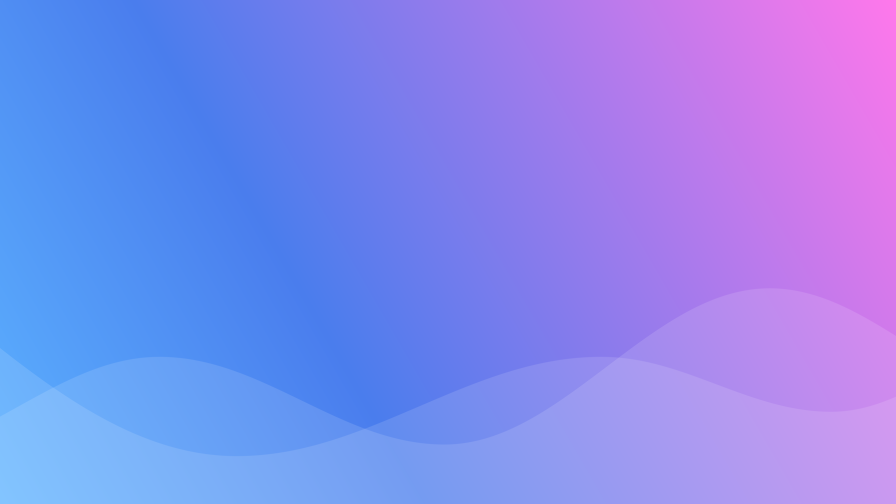
Give the GLSL for this background, as a Shadertoy shader.

```glsl
// Diagonal blue to pink gradient with two translucent white waves along the bottom.

const float PI = 3.14159;

// Half-cosine rise from 0 at x = a to 1 at x = b.
float ease(float x, float a, float b) {
    return 0.5 - 0.5 * cos(PI * clamp((x - a) / (b - a), 0.0, 1.0));
}

// Swell with its low point left of centre and a broad, soft crest.
float broadWave(float x) {
    return 0.708 - 0.613 * ease(x, -0.391, 0.264)
                 + 0.197 * ease(x, 0.264, 0.671)
                 - 0.109 * ease(x, 0.671, 0.928)
                 + 0.150 * ease(x, 0.928, 1.172);
}

// Swell with a small crest at the left and a tall one at the right.
float tallWave(float x) {
    return 0.093 + 0.199 * ease(x, -0.139, 0.178)
                 - 0.174 * ease(x, 0.178, 0.496)
                 + 0.310 * ease(x, 0.496, 0.859)
                 - 0.224 * ease(x, 0.859, 1.172);
}

// Coverage below a wave's surface, softened over about one pixel.
float below(float y, float surface) {
    float soft = 0.75 / iResolution.y;
    return 1.0 - smoothstep(-soft, soft, y - surface);
}

// Three-stop gradient, rising 30 degrees from the horizontal.
vec3 backdrop(vec2 uv) {
    vec3 sky = vec3(0.36, 0.70, 1.0);
    vec3 blue = vec3(0.29, 0.49, 0.93);
    vec3 pink = vec3(1.0, 0.47, 0.92);
    vec2 axis = vec2(cos(PI / 6.0) * 16.0 / 9.0, sin(PI / 6.0));
    float t = dot(uv, axis) / (axis.x + axis.y);
    float turn = 0.358;
    return t < turn ? mix(sky, blue, t / turn)
                    : mix(blue, pink, (t - turn) / (1.0 - turn));
}

void mainImage(out vec4 fragColor, in vec2 fragCoord) {
    vec2 uv = fragCoord / iResolution.xy;
    vec3 color = backdrop(uv);

    // Translucent waves, brighter where they overlap
    color = mix(color, vec3(1.0), 0.125 * below(uv.y, broadWave(uv.x)));
    color = mix(color, vec3(1.0), 0.125 * below(uv.y, tallWave(uv.x)));

    fragColor = vec4(color, 1.0);
}
```
